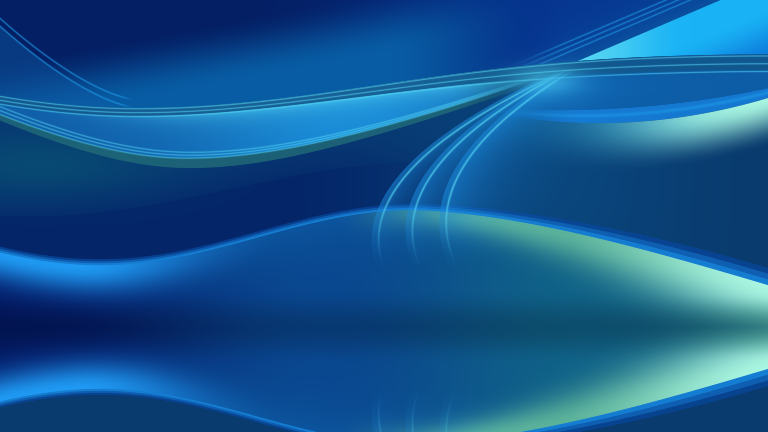
This background is drawn by a WebGL 2 fragment shader. Its source:

```glsl
#version 300 es
precision highp float;
// Glossy blue waves: a mirrored glowing lens, a flowing ribbon and curved light strands.
uniform vec2 u_resolution;
out vec4 fragColor;
const float AXIS = .243;
const vec3 NAVY = vec3(.015, .12, .39), OCEAN = vec3(.035, .26, .47), BLUE = vec3(.05, .36, .65);
const vec3 SKY = vec3(.11, .6, .9), CYAN = vec3(.32, .83, .95);
const vec3 GREEN = vec3(.36, .7, .6), AQUA = vec3(.66, .96, .88);

float slope(float d) { return max(length(vec2(dFdx(d), dFdy(d))), 1e-6); }
// Antialiased step: one where d is positive
float edge(float d) { return smoothstep(-.6, .6, d / slope(d)); }
float bump(float x, float center, float width) {
  float q = (x - center) / width;
  return exp(-q * q);
}
// Thin line along d = 0, width in canvas heights
float hairline(float d, float width) { return bump(d / (slope(d) * u_resolution.y), 0., width); }

// Contours as heights over x
float lensCrest(float x) {
  return x < .54 ? .464 - .064 * cos(7.66 * (x - .13)) : .528 - .529 * pow(x - .54, 1.64);
}
float ribbonTop(float x) {
  float phase = 3.83 * (x - .18), bend = max(.18 - x, 0.);
  return .812 - .062 * cos(phase) + .016 * pow(abs(sin(phase)), 2.) + .25 * bend * bend;
}
float ribbonBottom(float x) {
  float d = x - .247;
  return .611 + (d < 0. ? .935 : .668) * (sqrt(d * d + .04) - .2);
}

vec3 backdrop(vec2 p, float top) {
  // Lower field with a dark wave
  vec3 low = mix(NAVY + vec3(0, .03, .02), OCEAN, smoothstep(.38, .72, p.x));
  float wave = p.y - .5 - .125 * smoothstep(.05, .55, p.x);
  low = mix(low, OCEAN, .6 * edge(wave) * smoothstep(-.07, .1, wave));
  low.g += .07 * bump(p.x, .05, .15) * bump(p.y, .62, .07);
  low = mix(low, vec3(.035, .23, .43), max(smoothstep(.75, 1., p.x), step(p.y, AXIS)));
  // Diagonal glow above the ribbon
  float glow = smoothstep(.86, .71, p.y - .33 * p.x) * smoothstep(.72, .5, p.x);
  vec3 high = mix(NAVY, vec3(.02, .2, .56), smoothstep(.3, .75, p.x));
  high = mix(high, vec3(.03, .36, .64), glow);
  return mix(low, high, edge(p.y - top));
}

// Bright wedge at the upper right
vec3 wedge(vec3 col, vec2 p, float above) {
  float depth = .866 + .76 * (p.x - .762) - p.y;
  float reach = smoothstep(.66, .74, p.x) * above;
  col = mix(col, BLUE, .7 * reach * exp(-max(-depth, 0.) / .07));
  vec3 fill = mix(CYAN, vec3(.1, .7, .96), smoothstep(.76, .9, p.x));
  fill = mix(fill, vec3(.04, .46, .85), smoothstep(.06, .2, depth));
  col = mix(col, fill, edge(depth) * above);
  for (float i = 0.; i < 3.; i++)
    col = mix(col, SKY, .6 * reach * hairline(depth + .03 + .012 * i, .002));
  return col;
}

// Curved band with a pale glow underneath
vec3 paleSwoosh(vec3 col, vec2 p, float below) {
  float upper = .745 + .7 * pow(abs(p.x - .73), 2.) - p.y;
  float lower = .715 + 1.2 * pow(abs(p.x - .78), 2.) - p.y;
  float fade = smoothstep(.63, .76, p.x);
  col = mix(col, BLUE, fade * edge(-upper) * below);
  col = mix(col, vec3(.08, .47, .82), fade * edge(upper) * edge(-lower));
  col = mix(col, SKY, .6 * fade * hairline(mix(lower, upper, .55), .004));
  vec3 tint = mix(vec3(.2, .62, .76), AQUA, smoothstep(.7, 1., p.x));
  return mix(col, tint, smoothstep(.115, 0., lower) * edge(lower) * smoothstep(.62, .92, p.x));
}

vec3 ribbon(vec3 col, vec2 p, float top, float below) {
  float bottom = ribbonBottom(p.x);
  float inner = bottom + .01 + .013 * bump(p.x, .27, .25);
  float fade = smoothstep(.72, .58, p.x);
  float band = mix(.018, .036, smoothstep(.3, .9, p.x));
  // Green fringe, body and bright stripe
  col = mix(col, vec3(.13, .42, .47), .8 * fade * below * edge(p.y - bottom));
  vec3 body = mix(vec3(.06, .37, .66), SKY, .75 * bump(p.x, .46, .2));
  float shine = exp(-max(top - band - p.y, 0.) / .022);
  body = mix(body, CYAN, .6 * shine * smoothstep(.02, .35, p.x));
  col = mix(col, body, fade * below * edge(p.y - inner));
  // Dim upper band and highlights
  col = mix(col, vec3(.07, .34, .55), .9 * below * edge(p.y - top + band));
  for (float i = 0.; i < 3.; i++) {
    col = mix(col, CYAN, .55 * hairline(p.y - top + band * (.1 + .5 * i), .0018));
    col = mix(col, CYAN, .5 * fade * hairline(p.y - inner - .009 * i * (1. - p.x), .002));
  }
  return col;
}

vec3 lens(vec3 col, vec2 p) {
  float height = abs(p.y - AXIS), crest = lensCrest(p.x) - AXIS - height;
  float gap = mix(.014, .04, smoothstep(.5, 1., p.x)), depth = max(crest - gap, 0.);
  // Stepped rim
  for (float i = 0.; i < 3.; i++)
    col = mix(col, mix(vec3(.03, .27, .6), vec3(.09, .52, .85), .5 * i), .8 * edge(crest - gap * i / 3.));
  // Interior and edge glows
  vec3 fill = mix(vec3(.01, .1, .4), vec3(.035, .27, .55), smoothstep(.08, .42, p.x));
  fill = mix(fill, vec3(.06, .38, .53), smoothstep(.42, .75, p.x));
  fill *= .8 + .2 * smoothstep(0., .09, height);
  fill = mix(fill, BLUE, .7 * exp(-depth / .08) * bump(p.x, .4, .2));
  fill = mix(fill, vec3(.12, .6, .95), bump(depth, 0., .062) * smoothstep(.38, .1, p.x));
  float spread = mix(.04, .115, smoothstep(.55, 1., p.x));
  vec3 tint = mix(GREEN, AQUA, smoothstep(.72, 1., p.x) * smoothstep(0., .08, height));
  fill = mix(fill, tint, bump(depth, 0., spread) * smoothstep(.43, .62, p.x));
  return mix(col, fill, edge(crest - gap));
}

// Bent veils of light, each with a bright line
vec3 strands(vec3 col, vec2 p, float strength) {
  float fade = strength * smoothstep(.37, .56, p.y) * smoothstep(.845, .79, p.y);
  for (float i = 0.; i < 3.; i++) {
    float d = p.x - .484 - .044 * i - (1.58 - .13 * i) * pow(abs(p.y - .444 - .02 * i), 2.);
    col = mix(col, vec3(.1, .54, .86), .6 * fade * edge(d) * exp(-max(d, 0.) / (.03 + .015 * i)));
    col = mix(col, CYAN, .7 * fade * hairline(d - .009, .0025));
  }
  return col;
}

void main() {
  vec2 p = gl_FragCoord.xy / u_resolution;
  float top = ribbonTop(p.x), above = edge(p.y - top);
  vec3 col = wedge(backdrop(p, top), p, above);
  col = ribbon(paleSwoosh(col, p, 1. - above), p, top, 1. - above);
  // Paired lines at the upper left
  float drop = p.y - .752 - 2.43 * pow(max(.175 - p.x, 0.), 1.47);
  float shown = smoothstep(.175, .155, p.x);
  col = mix(col, BLUE, .45 * shown * edge(-drop) * above);
  for (float i = 0.; i < 2.; i++) col = mix(col, SKY, .65 * shown * hairline(drop - .018 * i, .002));
  col = strands(lens(col, p), p, 1.);
  col = strands(col, vec2(p.x, 2. * AXIS - p.y), .5);
  // Flare where strands meet the ribbon
  col = mix(col, CYAN, .5 * bump(p.x, .71, .045) * bump(p.y, .815, .035));
  fragColor = vec4(col, 1);
}
```
